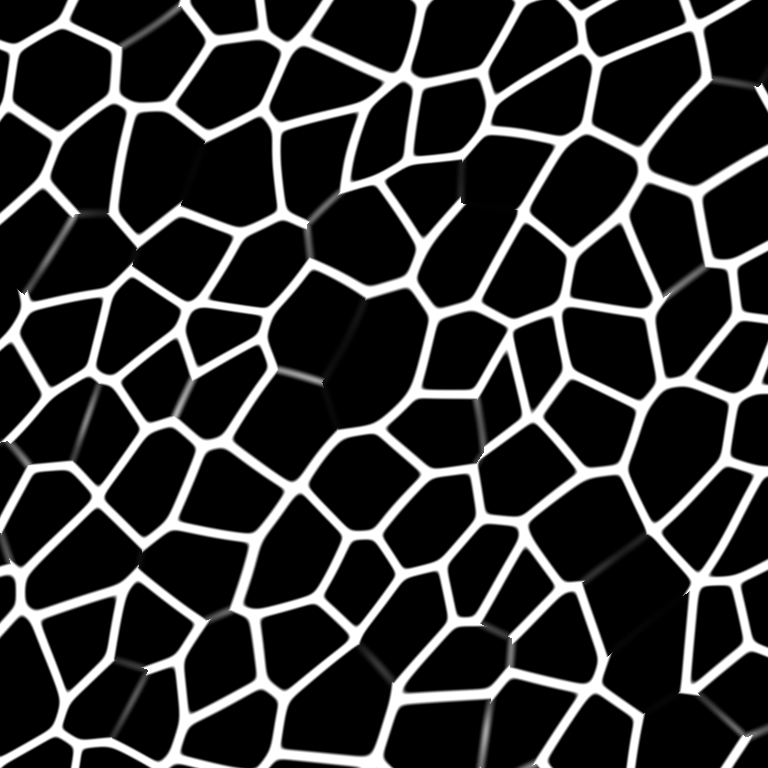
Write a WebGL 1 fragment shader that draws this pattern.

```glsl
precision highp float;
// Irregular network of white cell walls with rounded corners on black.
// A jittered, staggered Voronoi grid is stretched and gently warped; walls are
// drawn by a smooth minimum of bisector distances, and a few fade to grey.

uniform vec2 u_resolution;

const vec2  CELLS = vec2(8.0, 10.9);    // cells per canvas along and across the grain
const float GRAIN_ANGLE = 0.9;          // direction of elongation, radians
const float JITTER = 0.84;              // irregularity of the cell centres
const float WARP_SIZE = 0.016;          // bending of the walls
const float WARP_FREQUENCY = 5.5;
const float WALL_INNER = 0.0035;        // distance where full white ends
const float WALL_OUTER = 0.0083;        // distance where black begins
const float CORNER_ROUNDING = 0.0030;
const float FAINT_SHARE = 0.13;         // part of the walls that fade
const float FAINT_REACH = 0.0090;
const float FAINT_LEVEL = 0.85;
const float FAINT_NOISE_FREQUENCY = 22.0;
const vec3  BACKGROUND = vec3(0.0);
const vec3  WALL_COLOR = vec3(1.0);

float hash(vec2 p) {
  return fract(sin(dot(p, vec2(127.1, 311.7))) * 43758.5453);
}

float noise(vec2 p) {
  vec2 i = floor(p);
  vec2 f = fract(p);
  f = f * f * (3.0 - 2.0 * f);
  return mix(mix(hash(i), hash(i + vec2(1.0, 0.0)), f.x),
             mix(hash(i + vec2(0.0, 1.0)), hash(i + vec2(1.0, 1.0)), f.x), f.y);
}

// Every second row is shifted by half a cell.
vec2 rowShift(float row) {
  return vec2(0.5 * mod(row, 2.0), 0.0);
}

vec2 cellCentre(vec2 id) {
  vec2 random = vec2(hash(id), hash(id + 57.3));
  return id + rowShift(id.y) + 0.5 + JITTER * (random - 0.5);
}

// Wall brightness at a canvas position.
float network(vec2 p) {
  vec2 w = p * WARP_FREQUENCY;
  vec2 bent = p + WARP_SIZE * (vec2(noise(w + 13.7), noise(w + 41.2)) - 0.5) * 2.0;
  float c = cos(GRAIN_ANGLE);
  float s = sin(GRAIN_ANGLE);
  vec2 q = CELLS * vec2(c * bent.x + s * bent.y, c * bent.y - s * bent.x) + 20.0;
  vec2 base = floor(q - rowShift(floor(q.y)));

  // Nearest cell centre.
  vec2 nearId = base;
  vec2 nearPos = q;
  float nearest = 100.0;
  for (int y = -2; y <= 2; y++) {
    for (int x = -2; x <= 2; x++) {
      vec2 id = base + vec2(float(x), float(y));
      vec2 pos = cellCentre(id);
      float d = dot(pos - q, pos - q);
      if (d < nearest) {
        nearest = d;
        nearId = id;
        nearPos = pos;
      }
    }
  }

  // Distances to the walls, measured in canvas units.
  float fade = mix(0.3, 1.0, noise(p * FAINT_NOISE_FREQUENCY));
  float solidSum = 0.0;
  float faint = 0.0;
  for (int y = -2; y <= 2; y++) {
    for (int x = -2; x <= 2; x++) {
      vec2 id = base + vec2(float(x), float(y));
      vec2 pos = cellCentre(id);
      vec2 across = pos - nearPos;
      if (dot(across, across) > 0.0001) {
        vec2 normal = normalize(across);
        float d = dot(0.5 * (pos + nearPos) - q, normal) / length(normal * CELLS);
        float kind = hash(id + nearId + 0.37);
        if (kind > FAINT_SHARE) {
          solidSum += exp(-d / CORNER_ROUNDING);
        } else {
          float level = FAINT_LEVEL * fade * kind / FAINT_SHARE;
          faint = max(faint, level * (1.0 - smoothstep(0.0, FAINT_REACH, d)));
        }
      }
    }
  }

  float wallDistance = -CORNER_ROUNDING * log(max(solidSum, 1e-20));
  float solid = 1.0 - smoothstep(WALL_INNER, WALL_OUTER, wallDistance);
  return max(solid, faint);
}

void main() {
  vec2 p = gl_FragCoord.xy / u_resolution.y;
  gl_FragColor = vec4(mix(BACKGROUND, WALL_COLOR, network(p)), 1.0);
}
```
